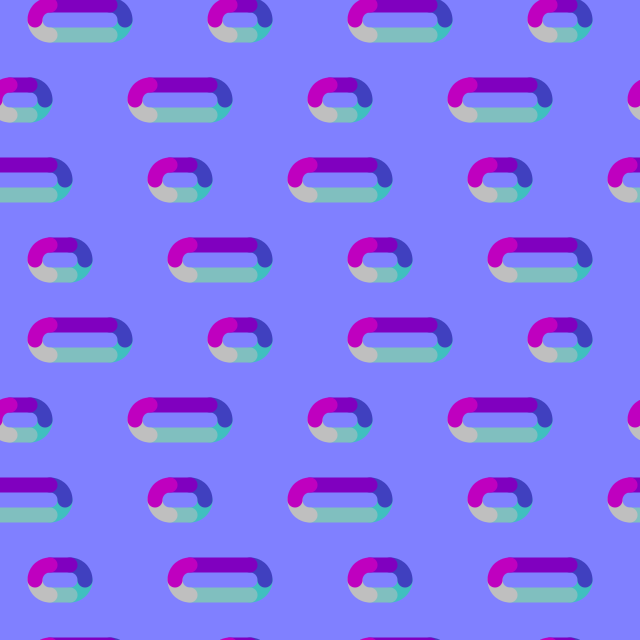
This texture map is drawn by a Shadertoy shader. Its source:

```glsl
// Tiling staggered rows of long and short outlined capsules in flat normal-map colours.

const float BEND = 0.75;         // centreline radius of the rounded ends
const float HALF_STROKE = 0.375;

// Distance to a quarter ring with round caps, in the quadrant given by side.
float quarterArc(vec2 p, vec2 side) {
    p *= side;
    if (min(p.x, p.y) > 0.0) return abs(length(p) - BEND) - HALF_STROKE;
    return min(length(p - vec2(BEND, 0.0)), length(p - vec2(0.0, BEND))) - HALF_STROKE;
}

// Distance to a horizontal round-capped bar from x = 0 to x = len.
float bar(vec2 p, float len) {
    return length(vec2(p.x - clamp(p.x, 0.0, len), p.y)) - HALF_STROKE;
}

void paint(inout vec3 colour, vec3 ink, float dist, float pixel) {
    colour = mix(colour, ink, clamp(0.5 - dist / pixel, 0.0, 1.0));
}

// Six overlapping strokes, painted from the lower right round to the upper left.
void paintCapsule(inout vec3 colour, vec2 p, float len, float pixel) {
    vec2 rightEnd = p - vec2(len, 0.0);
    vec2 rise = vec2(0.0, BEND);
    paint(colour, vec3(0.25, 0.75, 0.75), quarterArc(rightEnd, vec2(1.0, -1.0)), pixel);
    paint(colour, vec3(0.50, 0.75, 0.75), bar(p + rise, len), pixel);
    paint(colour, vec3(0.75, 0.75, 0.75), quarterArc(p, vec2(-1.0, -1.0)), pixel);
    paint(colour, vec3(0.25, 0.25, 0.75), quarterArc(rightEnd, vec2(1.0, 1.0)), pixel);
    paint(colour, vec3(0.50, 0.00, 0.75), bar(p - rise, len), pixel);
    paint(colour, vec3(0.75, 0.00, 0.75), quarterArc(p, vec2(-1.0, 1.0)), pixel);
}

void mainImage(out vec4 fragColor, in vec2 fragCoord) {
    // The canvas is 32 units wide: two 16-unit periods across, eight 4-unit rows.
    vec2 p = fragCoord / iResolution.xy * 32.0;
    float pixel = 32.0 / min(iResolution.x, iResolution.y);

    // Row offsets repeat every four rows.
    float row = floor((p.y - 1.0) / 4.0);
    float y = p.y - 3.0 - row * 4.0;
    vec4 rowStarts = vec4(9.5, 15.5, 7.5, 2.5);
    float start = rowStarts[int(mod(row, 4.0))];

    // Each period holds a long capsule, then a short one.
    vec3 colour = vec3(0.5, 0.5, 1.0);
    for (int i = 0; i < 2; i++) {
        float x = mod(p.x - start - 9.0 * float(i) + 4.0, 16.0) - 4.0;
        paintCapsule(colour, vec2(x, y), 3.0 - 2.0 * float(i), pixel);
    }
    fragColor = vec4(colour, 1.0);
}
```
